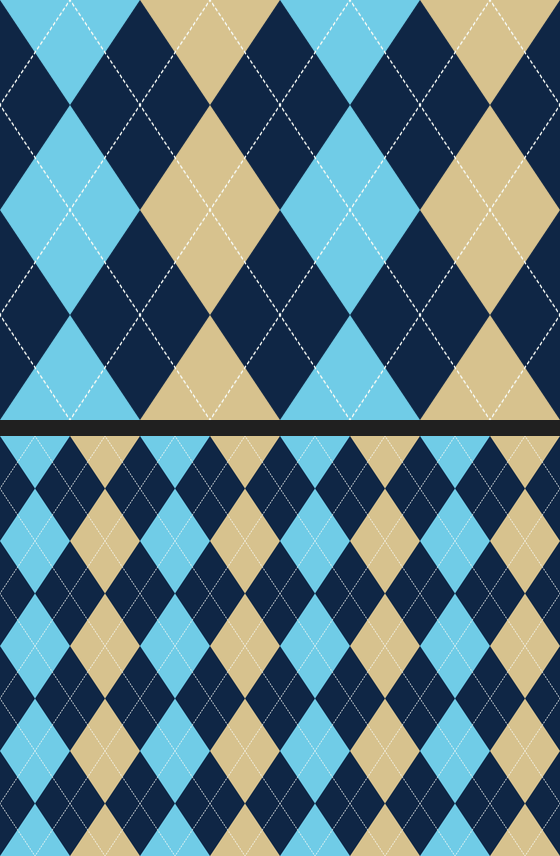
Top, the tile; bottom, the same tile 2 across and 2 down.
Reproduce this pattern procedurally as a WebGL 2 fragment shader.

```glsl
#version 300 es
precision highp float;
// Argyle: columns of tall diamonds, alternately sky blue and sand, on navy.
// The diamonds come from a folded lattice; two families of dashed diagonal
// stitches cross at every diamond centre. Whole cell counts make it tile.

#define COLUMNS 4.0          // diamonds across, even so the colours wrap
#define ROWS 2.0             // diamonds down
#define STITCH_WIDTH 0.0032  // in canvas heights
#define DASHES 22.0          // whole number between two crossings
#define DASH_FILL 0.64       // drawn share of each dash period
#define NAVY vec3(0.060, 0.150, 0.270)
#define SKY vec3(0.440, 0.800, 0.905)
#define SAND vec3(0.842, 0.760, 0.558)
#define THREAD vec3(0.970, 0.980, 0.960)

uniform vec2 u_resolution;
out vec4 fragColor;

// Coverage of a shape from its signed distance, over one pixel
float coverage(float dist, float pixel) {
    return clamp(0.5 - dist / pixel, 0.0, 1.0);
}

// Dashed line where 'across' is a whole number; 'along' runs down the line.
// 'slope' is the change of either coordinate per canvas height.
float stitch(float across, float along, float slope, float pixel) {
    float offset = abs(across - round(across)) / slope;
    float phase = along * DASHES;
    float dashOffset = abs(phase - round(phase)) / (DASHES * slope);
    float halfDash = 0.5 * DASH_FILL / (DASHES * slope);
    return coverage(offset - 0.5 * STITCH_WIDTH, pixel)
         * coverage(dashOffset - halfDash, pixel);
}

void main() {
    vec2 uv = gl_FragCoord.xy / u_resolution;
    float pixel = 1.0 / u_resolution.y;
    float aspect = u_resolution.x / u_resolution.y;

    // Lattice coordinates with a diamond centre at each whole point
    vec2 lattice = uv * vec2(COLUMNS, ROWS) - vec2(0.5, 0.0);
    vec2 nearest = floor(lattice + 0.5);
    vec2 local = lattice - nearest;
    float slope = length(vec2(COLUMNS / aspect, ROWS));

    // Diamonds, coloured by column
    float diamond = (abs(local.x) + abs(local.y) - 0.5) / slope;
    vec3 fill = mod(nearest.x, 2.0) < 0.5 ? SKY : SAND;
    vec3 color = mix(NAVY, fill, coverage(diamond, pixel));

    // Crossing stitches
    float rising = local.x - local.y;
    float falling = local.x + local.y;
    float thread = max(stitch(rising, falling, slope, pixel),
                       stitch(falling, rising, slope, pixel));
    color = mix(color, THREAD, thread);

    fragColor = vec4(color, 1.0);
}
```
